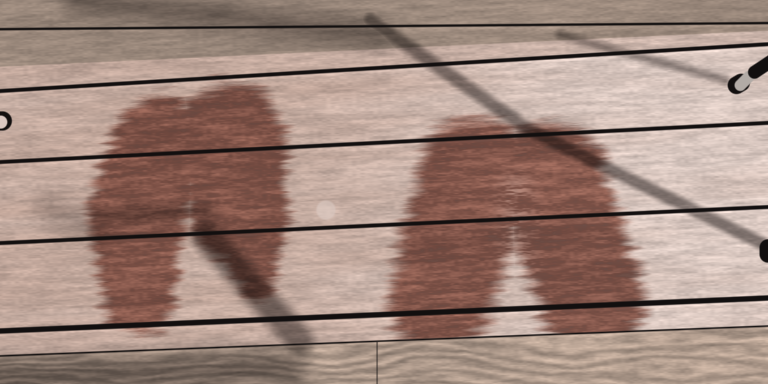
Reproduce this texture procedurally as a WebGL 2 fragment shader.

```glsl
#version 300 es
precision highp float;
uniform vec2 u_resolution;
out vec4 outColor;

const vec3 PALE_WOOD = vec3(0.86, 0.79, 0.76);
const vec3 PINK_WOOD = vec3(0.74, 0.63, 0.58);
const vec3 DECK_WOOD = vec3(0.60, 0.53, 0.48);
const vec3 WET_LIGHT = vec3(0.63, 0.41, 0.35);
const vec3 WET_DARK = vec3(0.35, 0.21, 0.18);
const vec3 GAP_COLOR = vec3(0.07, 0.06, 0.06);

float hash(vec2 p) {
  vec3 q = fract(p.xyx * vec3(0.1031, 0.103, 0.0973));
  q += dot(q, q.yzx + 33.33);
  return fract((q.x + q.y) * q.z);
}

float noise(vec2 p) {
  vec2 i = floor(p), f = fract(p);
  f = f * f * (3.0 - 2.0 * f);
  return mix(mix(hash(i), hash(i + vec2(1, 0)), f.x),
             mix(hash(i + vec2(0, 1)), hash(i + vec2(1, 1)), f.x), f.y);
}

float fbm(vec2 p) {
  float sum = 0.0, amp = 0.5;
  for (int i = 0; i < 4; i++) {
    sum += amp * noise(p);
    p = p * 2.03 + 17.3;
    amp *= 0.5;
  }
  return sum / 0.9375;
}

// Capsule whose radius runs from ra to rb
float taper(vec2 p, vec2 a, vec2 b, float ra, float rb) {
  vec2 d = b - a;
  float h = clamp(dot(p - a, d) / dot(d, d), 0.0, 1.0);
  return length(p - a - d * h) - mix(ra, rb, h);
}

float band(vec2 p, vec2 a, vec2 b, float radius, float blur) {
  return 1.0 - smoothstep(-blur, blur, taper(p, a, b, radius, radius));
}

// Height above a line given by its heights at both canvas sides
float above(vec2 p, float left, float right) {
  return p.y - mix(left, right, p.x * 0.5);
}

float leftStain(vec2 p) {
  float d = taper(p, vec2(0.417, 0.622), vec2(0.36, 0.44), 0.13, 0.13);
  d = min(d, taper(p, vec2(0.36, 0.44), vec2(0.36, 0.219), 0.13, 0.094));
  d = min(d, taper(p, vec2(0.594, 0.635), vec2(0.625, 0.44), 0.148, 0.13));
  return min(d, taper(p, vec2(0.638, 0.44), vec2(0.672, 0.258), 0.12, 0.047));
}

float rightStain(vec2 p) {
  float d = taper(p, vec2(1.245, 0.544), vec2(1.146, 0.219), 0.156, 0.141);
  return min(d, taper(p, vec2(1.427, 0.536), vec2(1.542, 0.219), 0.156, 0.141));
}

// Cast shadows, 0 lit to 1 dark
float shadows(vec2 p) {
  float s = 0.55 * band(p, vec2(0.964, 0.948), vec2(1.38, 0.661), 0.017, 0.012);
  s = max(s, 0.55 * band(p, vec2(1.38, 0.661), vec2(1.992, 0.362), 0.016, 0.010));
  s = max(s, 0.45 * band(p, vec2(1.46, 0.909), vec2(1.888, 0.792), 0.011, 0.012));
  s = max(s, 0.45 * band(p, vec2(0.20, 1.0), vec2(0.98, 0.91), 0.03, 0.05));
  s = max(s, 0.55 * band(p, vec2(0.534, 0.388), vec2(0.78, 0.115), 0.036, 0.022));
  s = max(s, 0.28 * band(p, vec2(0.13, 0.46), vec2(0.24, 0.40), 0.03, 0.07));
  s = max(s, 0.45 * band(p, vec2(0.25, 0.435), vec2(0.54, 0.45), 0.015, 0.03));
  return max(s, 0.50 * band(p, vec2(0.0, 0.02), vec2(0.75, 0.04), 0.04, 0.06));
}

vec3 deck(vec2 p, float fine) {
  float warp = fbm(p * vec2(3.5, 14.0));
  float rings = 0.5 + 0.5 * sin(p.y * 190.0 + warp * 22.0);
  float lower = 1.0 - step(0.5, p.y);
  vec3 color = DECK_WOOD * (0.76 + 0.36 * fine + 0.12 * warp);
  return color * (1.0 + lower * (0.24 * rings - 0.08 + 0.06 * p.x));
}

vec3 bench(vec2 p, float fine, float broad) {
  float light = smoothstep(0.5, 1.9, p.x) * 0.75 + 0.5 * (broad - 0.4);
  light *= 1.0 - 0.6 * smoothstep(-0.01, 0.01, above(p, 0.763, 0.885));
  return mix(PINK_WOOD, PALE_WOOD, clamp(light + 0.15, 0.0, 1.0)) * (0.82 + 0.35 * fine);
}

void main() {
  vec2 p = gl_FragCoord.xy / u_resolution.y;
  float px = 1.0 / u_resolution.y;
  vec2 along = vec2(p.x, p.y - 0.05 * p.x);
  float broad = fbm(along * vec2(2.0, 22.0));
  float fine = fbm(along * vec2(14.0, 110.0)) * 0.75 + 0.25 * noise(p * vec2(90.0, 230.0));

  // Bench over deck
  float onBench = smoothstep(-px, px, above(p, 0.073, 0.151))
                * (1.0 - smoothstep(-px, px, above(p, 0.826, 0.920)));
  vec3 dryWood = bench(p, fine, broad);

  // Damp stains with edges frayed along the grain
  float fray = (fbm(along * vec2(9.0, 85.0)) - 0.5) * 0.06;
  float leftWet = 1.0 - smoothstep(-0.025, 0.020, leftStain(p) + fray);
  float rightWet = 1.0 - smoothstep(-0.035, 0.022, rightStain(p) + fray);
  float worn = band(p, vec2(1.34, 0.50), vec2(1.355, 0.15), 0.015, 0.07);
  float wet = max(leftWet, rightWet * (1.0 - 0.5 * worn * smoothstep(0.35, 0.65, fine)));
  wet *= 0.84 + 0.16 * smoothstep(0.25, 0.6, fine + 0.3 * broad);
  float wetTone = clamp(1.4 * fine + 0.7 * broad - 0.6, 0.0, 1.0);
  vec3 color = mix(dryWood, mix(WET_DARK, WET_LIGHT, wetTone), wet * 0.94);
  color = mix(deck(p, fine), color, onBench);

  // Chalky spot and shade
  float spot = 1.0 - smoothstep(0.021, 0.029, length(p - vec2(0.849, 0.453)));
  color = mix(color, PALE_WOOD, spot * 0.65);
  color *= 1.0 - shadows(p) * vec3(0.78, 0.80, 0.80);

  // Board gaps: left height, right height, half width
  const vec3 GAPS[6] = vec3[6](vec3(0.924, 0.940, 0.003), vec3(0.763, 0.885, 0.005),
    vec3(0.578, 0.680, 0.005), vec3(0.367, 0.461, 0.005),
    vec3(0.138, 0.224, 0.007), vec3(0.073, 0.151, 0.002));
  for (int i = 0; i < 6; i++) {
    float h = above(p, GAPS[i].x, GAPS[i].y);
    float lip = band(vec2(0.0, h), vec2(0.0, -GAPS[i].z - 0.004), vec2(0.01, -GAPS[i].z - 0.004), 0.002, 0.004);
    color *= 1.0 + 0.10 * lip;
    color = mix(color, GAP_COLOR, 1.0 - smoothstep(GAPS[i].z - px, GAPS[i].z + px, abs(h)));
  }
  float seam = band(p, vec2(0.982, -0.1), vec2(0.982, 0.108), 0.0015, px);
  color = mix(color, GAP_COLOR, 0.7 * seam);

  // Metal fittings and dark rod
  color = mix(color, GAP_COLOR, band(p, vec2(1.918, 0.778), vec2(1.93, 0.785), 0.023, px));
  color = mix(color, vec3(0.70, 0.67, 0.65), band(p, vec2(1.928, 0.778), vec2(1.95, 0.80), 0.015, px));
  color = mix(color, GAP_COLOR, band(p, vec2(1.965, 0.812), vec2(2.03, 0.855), 0.017, px));
  color = mix(color, GAP_COLOR, band(p, vec2(0.0, 0.685), vec2(0.006, 0.685), 0.025, px));
  color = mix(color, PALE_WOOD, band(p, vec2(0.0, 0.682), vec2(0.002, 0.682), 0.017, px));
  color = mix(color, GAP_COLOR, band(p, vec2(2.0, 0.338), vec2(2.0, 0.355), 0.022, px));
  outColor = vec4(color, 1.0);
}
```
